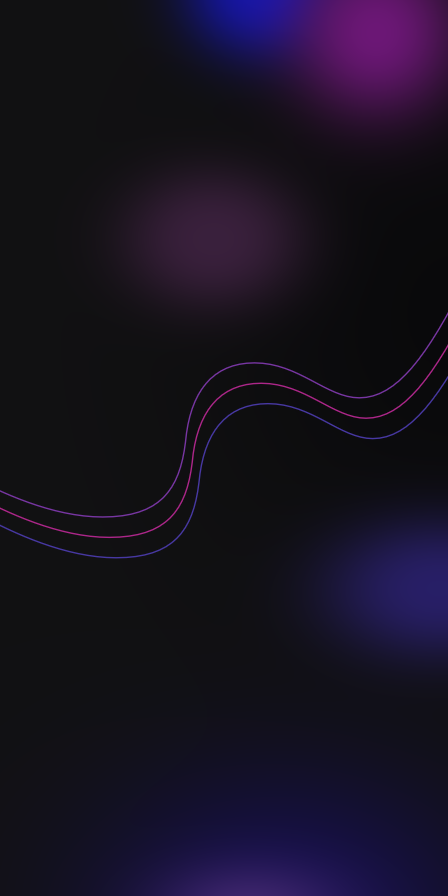
A WebGL 1 fragment shader for this background:

```glsl
precision highp float;
// Dark tall backdrop with soft coloured glows and three thin parallel waves.

uniform vec2 u_resolution;

// Lengths are fractions of the canvas width; the canvas is two widths tall.
const float CANVAS_HEIGHT = 2.0;
const int CURVE_STEPS = 16;
const float LINE_WIDTH = 0.0031;
const vec2 LINE_SHIFT = vec2(0.015, -0.0455);

const vec3 CHARCOAL = vec3(0.068, 0.067, 0.072);
const vec3 NEAR_BLACK = vec3(0.036, 0.036, 0.043);
const vec3 BLUE = vec3(0.075, 0.085, 0.66);
const vec3 MAGENTA = vec3(0.42, 0.09, 0.46);
const vec3 PLUM = vec3(0.225, 0.125, 0.235);
const vec3 INDIGO = vec3(0.155, 0.12, 0.40);
const vec3 NAVY = vec3(0.085, 0.06, 0.31);
const vec3 VIOLET = vec3(0.25, 0.15, 0.43);

const vec3 LINE_PURPLE = vec3(0.47, 0.21, 0.64);
const vec3 LINE_PINK = vec3(0.68, 0.15, 0.54);
const vec3 LINE_BLUE = vec3(0.28, 0.22, 0.64);

// Elliptical falloff; higher power gives a flatter core and a crisper rim.
float glow(vec2 p, vec2 centre, vec2 radii, float power) {
  vec2 q = (p - centre) / radii;
  return exp(-pow(dot(q, q) + 1e-5, power));
}

float segmentDistance(vec2 p, vec2 a, vec2 b) {
  vec2 ab = b - a;
  float t = clamp(dot(p - a, ab) / dot(ab, ab), 0.0, 1.0);
  return length(p - a - ab * t);
}

vec2 bezier(vec2 a, vec2 b, vec2 c, vec2 d, float t) {
  float s = 1.0 - t;
  return s * s * s * a + 3.0 * s * t * (s * b + t * c) + t * t * t * d;
}

float bezierDistance(vec2 p, vec2 a, vec2 b, vec2 c, vec2 d) {
  float nearest = 10.0;
  vec2 previous = a;
  for (int i = 1; i <= CURVE_STEPS; i++) {
    vec2 next = bezier(a, b, c, d, float(i) / float(CURVE_STEPS));
    nearest = min(nearest, segmentDistance(p, previous, next));
    previous = next;
  }
  return nearest;
}

// One wave: a shallow trough, a steep rise, a crest, a dip and a last climb.
float waveDistance(vec2 p) {
  vec2 trough = vec2(0.229, 0.846);
  vec2 rise = vec2(0.414, 1.013);
  vec2 crest = vec2(0.568, 1.190);
  vec2 dip = vec2(0.802, 1.112);
  float d = bezierDistance(p, vec2(-0.078, 0.943), vec2(0.0, 0.901),
                           vec2(0.117, 0.846), trough);
  d = min(d, bezierDistance(p, trough, vec2(0.357, 0.846),
                            vec2(0.401, 0.906), rise));
  d = min(d, bezierDistance(p, rise, vec2(0.424, 1.125),
                            vec2(0.474, 1.190), crest));
  d = min(d, bezierDistance(p, crest, vec2(0.667, 1.190),
                            vec2(0.729, 1.112), dip));
  return min(d, bezierDistance(p, dip, vec2(0.885, 1.112),
                               vec2(0.953, 1.203), vec2(1.042, 1.380)));
}

vec3 backdrop(vec2 p) {
  // Charcoal, sinking towards black at the right
  float shade = glow(p, vec2(1.02, 1.30), vec2(0.55, 0.65), 1.0);
  vec3 colour = mix(CHARCOAL, NEAR_BLACK, shade);

  // Upper glows
  colour = mix(colour, BLUE, glow(p, vec2(0.58, 2.03), vec2(0.17, 0.16), 1.25));
  colour = mix(colour, MAGENTA, glow(p, vec2(0.84, 1.927), vec2(0.19), 1.15));
  colour = mix(colour, PLUM, glow(p, vec2(0.477, 1.466), vec2(0.205, 0.158), 1.3));

  // Lower glows
  colour = mix(colour, INDIGO, glow(p, vec2(0.98, 0.685), vec2(0.26, 0.16), 1.25));
  colour = mix(colour, NAVY, glow(p, vec2(0.64, -0.03), vec2(0.43, 0.31), 1.0));
  return mix(colour, VIOLET, glow(p, vec2(0.56, -0.03), vec2(0.20, 0.10), 1.0));
}

void main() {
  vec2 p = gl_FragCoord.xy / u_resolution * vec2(1.0, CANVAS_HEIGHT);
  float pixel = 1.0 / u_resolution.x;
  vec3 colour = backdrop(p);

  // Three shifted copies of the wave, with coverage-based smoothing
  float halfWidth = 0.5 * max(LINE_WIDTH, pixel);
  float strength = min(1.0, LINE_WIDTH / pixel);
  for (int i = 0; i < 3; i++) {
    float d = waveDistance(p - float(i) * LINE_SHIFT);
    float coverage = clamp((halfWidth - d) / pixel + 0.5, 0.0, 1.0);
    vec3 ink = i == 0 ? LINE_PURPLE : (i == 1 ? LINE_PINK : LINE_BLUE);
    colour = mix(colour, ink, coverage * strength);
  }

  gl_FragColor = vec4(colour, 1.0);
}
```
